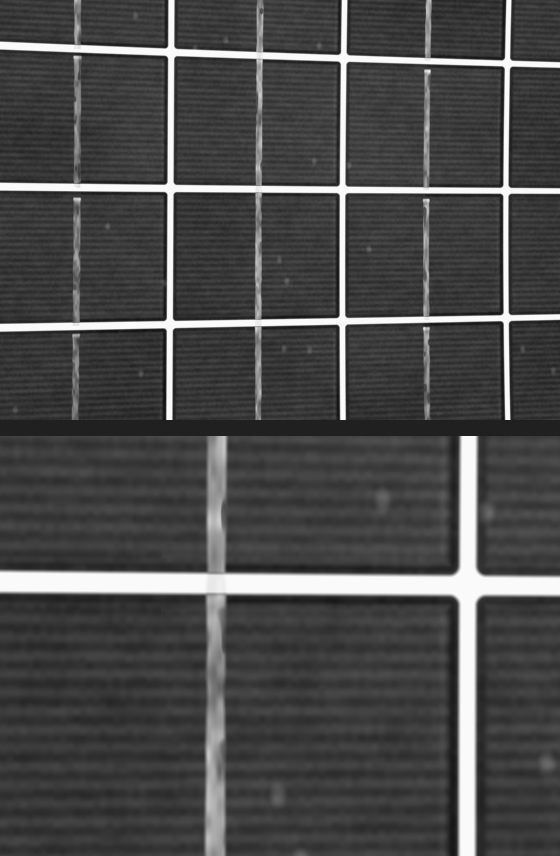
Top, the full canvas; bottom, a detail of the centre.
Give the GLSL for this pattern, as a WebGL 1 fragment shader.

```glsl
precision highp float;
// Monochrome solar panel seen at a slight angle: dark cells with rounded corners on
// a white backing, fine horizontal fingers and one worn metal busbar per cell.
// A perspective grid gives cell coordinates; distances and value noise do the rest.

uniform vec2 u_resolution;

const float FINGERS_PER_CELL = 22.0;
const float CORNER_RADIUS = 0.008;

float hash(vec2 p) {
  vec3 q = fract(vec3(p.xyx) * 0.1031);
  q += dot(q, q.yzx + 33.33);
  return fract((q.x + q.y) * q.z);
}

float noise(vec2 p) {
  vec2 i = floor(p);
  vec2 f = fract(p);
  f = f * f * (3.0 - 2.0 * f);
  return mix(mix(hash(i), hash(i + vec2(1.0, 0.0)), f.x),
             mix(hash(i + vec2(0.0, 1.0)), hash(i + vec2(1.0, 1.0)), f.x), f.y);
}

float roundedBox(vec2 p, vec2 halfSize, float radius) {
  vec2 q = abs(p) - halfSize + radius;
  return length(max(q, 0.0)) + min(max(q.x, q.y), 0.0) - radius;
}

// Grid coordinates in xy, local cell size in canvas heights in zw.
vec4 panelGrid(vec2 p) {
  float dy = p.y - 0.451;
  float x = p.x + 0.005 * dy - 0.029 * (p.x - 0.406) * dy * dy;
  float column = (x - 0.406) / (0.4316 - 0.0268 * x);
  float cellWidth = 0.4207 / pow(1.0 + 0.0268 * column, 2.0);
  float cellHeight = 0.336 / (1.0 + 0.09 * p.x);
  float middleRow = 0.4444 + 0.0117 * p.x - 0.0029 * p.x * p.x;
  return vec4(column, (p.y - middleRow) / cellHeight, cellWidth, cellHeight);
}

// Broad light patch, cell differences, clouds and fine grain.
float siliconTone(vec2 p, vec2 id) {
  vec2 d = (p - vec2(0.76, 0.36)) * vec2(1.5, 1.7);
  float tone = 0.163 + 0.045 * exp(-dot(d, d));
  tone += 0.022 * (hash(id + 17.0) - 0.5);
  tone += 0.04 * (noise(p * 6.0 + 3.0) - 0.5);
  tone += 0.03 * (noise(p * vec2(45.0, 70.0)) - 0.5);
  return tone + 0.035 * (noise(p * 190.0) - 0.5);
}

float fingerLines(vec2 p, float row) {
  float wave = 0.5 + 0.5 * cos(6.28318 * row * FINGERS_PER_CELL);
  return wave * (0.045 + 0.035 * noise(p * vec2(22.0, 60.0) + 9.0));
}

// Sparse faint smudges, at most one in each square of a coarse grid.
float specks(vec2 p) {
  vec2 g = p * 14.0;
  vec2 id = floor(g);
  vec2 center = 0.3 + 0.4 * vec2(hash(id + 5.0), hash(id + 8.0));
  float spot = 1.0 - smoothstep(0.02, 0.13, length((fract(g) - center) * vec2(1.0, 0.7)));
  return spot * step(0.93, hash(id + 31.0)) * 0.13;
}

float busbarTone(vec2 p, float column) {
  float worn = noise(vec2(p.x * 110.0, p.y * 32.0));
  float streak = noise(vec2(p.x * 210.0, p.y * 75.0) + 40.0);
  float tone = mix(0.43, 0.53, step(0.0, column)) + 0.3 * (worn - 0.4);
  tone += 0.25 * (streak - 0.5);
  float blotch = smoothstep(0.76, 0.9, noise(vec2(p.x * 90.0, p.y * 38.0) + 71.0));
  return mix(tone + 0.06 * (1.0 - p.y), 0.2, 0.7 * blotch);
}

void main() {
  vec2 p = vec2(gl_FragCoord.x, u_resolution.y - gl_FragCoord.y) / u_resolution.y;
  float soft = max(0.0022, 0.75 / u_resolution.y);
  vec4 grid = panelGrid(p);
  vec2 id = floor(grid.xy);
  vec2 local = fract(grid.xy);
  vec2 size = grid.zw;

  // Cell outline; the backing lines narrow towards the right.
  vec2 lineHalf = mix(vec2(0.0079, 0.0095), vec2(0.0060, 0.0068), p.x * 0.75);
  vec2 q = (local - 0.5) * size;
  float edge = roundedBox(q, 0.5 * size - lineHalf, CORNER_RADIUS);

  // Silicon, fingers and the dark rim, heavier on the right side.
  float inside = smoothstep(0.004, 0.012, -edge);
  float color = siliconTone(p, id) + inside * fingerLines(p, grid.y);
  color += specks(p);
  float rim = exp(-pow((edge + 0.005) / 0.0035, 2.0));
  color -= rim * mix(0.04, 0.09, step(0.0, q.x));
  color += 0.035 * exp(-pow((edge + 0.013) / 0.003, 2.0)) * step(0.4, local.x);

  // White backing between the cells.
  float backing = smoothstep(-soft, soft, edge);
  color = mix(color, 0.98, backing);

  // Busbar: every other column has a gap below the line and a bright solder tip.
  float offset = mix(-0.021, 0.006, step(0.0, id.x));
  float across = abs(local.x - 0.5 - offset) * size.x;
  float along = local.y * size.y;
  float split = mod(id.x, 2.0);
  float start = lineHalf.y + split * mix(0.006, 0.015, hash(id + 2.0));
  float tip = exp(-pow((along - start - 0.004) / 0.005, 2.0));
  float barHalf = mix(0.0082, 0.0062, p.x * 0.75) + 0.0012 * split * tip;
  barHalf += 0.0016 * (noise(vec2(id.x * 7.0, p.y * 50.0)) - 0.5);
  float bar = 1.0 - smoothstep(barHalf - soft, barHalf + soft, across);
  bar *= mix(1.0, smoothstep(start - soft, start + soft, along), split);
  float metal = busbarTone(p, id.x) + tip * mix(0.1, 0.28, split);
  color = mix(color, metal, bar * mix(1.0, 0.15, backing));

  gl_FragColor = vec4(vec3(clamp(color, 0.0, 1.0)), 1.0);
}
```
